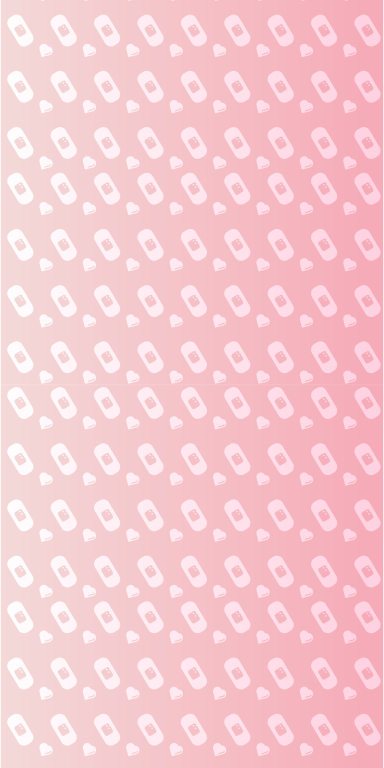
Reproduce this pattern procedurally as a Shadertoy shader.

```glsl
// Tilted sticking plasters and small hearts in rows on a pink gradient.

// Expresses v in axes turned counterclockwise by a.
vec2 turn(vec2 v, float a) {
    float c = cos(a), s = sin(a);
    return vec2(c * v.x + s * v.y, c * v.y - s * v.x);
}

float roundedBox(vec2 p, vec2 halfSize, float radius) {
    vec2 d = abs(p) - halfSize + radius;
    return length(max(d, 0.0)) + min(max(d.x, d.y), 0.0) - radius;
}

// Heart with its tip at the origin, about one unit tall.
float heart(vec2 p) {
    p.x = abs(p.x);
    if (p.x + p.y > 1.0) return length(p - vec2(0.25, 0.75)) - sqrt(2.0) / 4.0;
    vec2 a = p - vec2(0.0, 1.0);
    vec2 b = p - 0.5 * max(p.x + p.y, 0.0);
    return sqrt(min(dot(a, a), dot(b, b))) * sign(p.x - p.y);
}

float fill(float d, float pixel) {
    return clamp(0.5 - d / pixel, 0.0, 1.0);
}

void mainImage(out vec4 fragColor, in vec2 fragCoord) {
    // One unit is the column spacing; y runs down from the top edge.
    float pixel = 8.848 / iResolution.x;
    vec2 p = vec2(fragCoord.x, iResolution.y - fragCoord.y) * pixel;

    // Horizontal gradients
    float t = clamp(fragCoord.x / iResolution.x / 0.94, 0.0, 1.0);
    vec3 ground = mix(vec3(0.957, 0.852, 0.848), vec3(0.961, 0.675, 0.722), t);
    vec3 ink = mix(vec3(1.0, 0.995, 0.998), vec3(1.0, 0.825, 0.885), t);
    vec3 color = ground;

    // Faint seam at half height and pale side edges
    float seam = abs(fragCoord.y / iResolution.y - 0.499) * iResolution.y * pixel;
    color = mix(color, ink, 0.2 * fill(seam - 0.012, pixel));
    float side = min(p.x, 8.848 - p.x);
    color = mix(color, vec3(1.0), 0.8 * fill(side - 0.022, pixel));

    // Groups of four rows, the last row of each group cut short
    float g = mod(p.y - 3.94, 4.938);
    float y = 0.407 - (g - 1.295 * min(floor(g / 1.295), 3.0));

    // Plaster
    vec2 q = vec2(fract(p.x - 0.468 + 0.5) - 0.5, y);
    vec2 local = turn(q, 0.54);
    color = mix(color, ink, fill(roundedBox(local, vec2(0.19, 0.38), 0.155), pixel));

    // Pad with three small dots
    float pad = roundedBox(local, vec2(0.105, 0.125), 0.05);
    for (int k = 0; k < 3; k++) {
        float a = 0.7 + 2.094 * float(k);
        vec2 spot = vec2(0.03, 0.075) + 0.042 * vec2(cos(a), sin(a));
        pad = max(pad, 0.017 - length(q - spot));
    }
    color = mix(color, ground, fill(pad, pixel));

    // Heart, starting right of the first plaster
    q = vec2(fract(p.x - 1.045 + 0.5) - 0.5, y + 0.475);
    vec2 h = turn(q + vec2(0.075, 0.115), -0.54) / 0.235;
    float d = heart(h) - 0.08;
    float shape = fill(d * 0.235, pixel) * step(0.5, p.x);
    color = mix(color, ink, shape);

    // Curved crease along the lower right of the heart
    float crease = max(abs(d + 0.17) - 0.05, max(0.15 - h.x, abs(h.y - 0.5) - 0.3));
    color = mix(color, ground, shape * fill(crease * 0.235, pixel));

    fragColor = vec4(color, 1.0);
}
```
